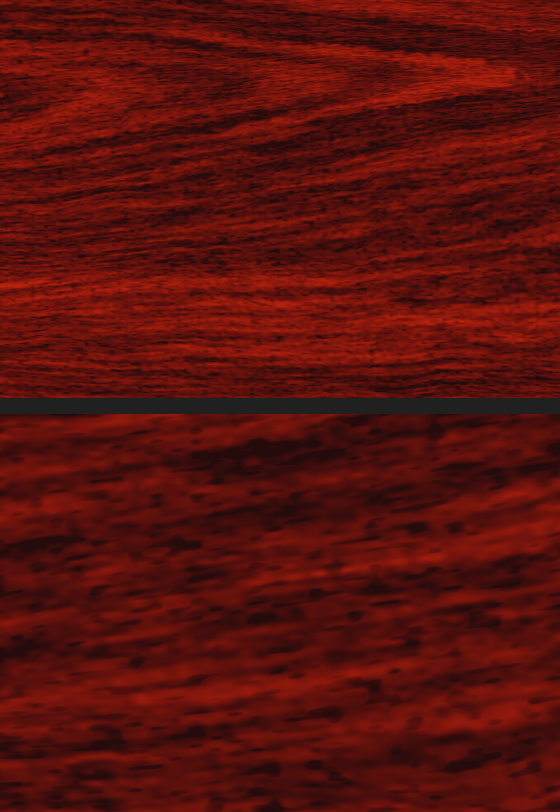
Top, the full canvas; bottom, a detail of the centre.
Reproduce this texture procedurally as a Shadertoy shader.

```glsl
// Polished red rosewood: nested arch grain at the upper left, long dark streaks below.

float hash(vec2 cell) {
    vec3 h = fract(vec3(cell.xyx) * 0.1031);
    h += dot(h, h.yzx + 33.33);
    return fract((h.x + h.y) * h.z);
}

// Value noise centred on zero
float noise(vec2 p) {
    vec2 cell = floor(p);
    vec2 f = fract(p);
    f = f * f * (3.0 - 2.0 * f);
    float low = mix(hash(cell), hash(cell + vec2(1, 0)), f.x);
    float high = mix(hash(cell + vec2(0, 1)), hash(cell + vec2(1, 1)), f.x);
    return mix(low, high, f.y) - 0.5;
}

// Soft round spot with separate radii
float spot(vec2 p, vec2 centre, vec2 radius) {
    vec2 q = (p - centre) / radius;
    return exp(-dot(q, q));
}

void mainImage(out vec4 fragColor, in vec2 fragCoord) {
    vec2 p = fragCoord / iResolution.y;

    // Grain runs level at the bottom and tilts towards the arches
    float tilt = p.x * smoothstep(0.0, 0.75, p.y);
    float offAxis = p.y - 0.76 - 0.07 * tilt;
    offAxis += 0.022 * noise(p * vec2(2.5, 4.0)) + 0.012 * noise(p * vec2(7.0, 14.0) + 31.0);
    float arches = exp(-offAxis * offAxis / 0.026);
    float taper = tilt * mix(0.085, 0.14, smoothstep(-0.1, 0.1, offAxis));

    // Growth rings: arches that open to the left, with ragged edges
    float ring = sqrt(offAxis * offAxis + 0.0036) + taper;
    vec2 ragged = vec2(p.x * 55.0 + p.y * 30.0, p.y * 100.0 - p.x * 16.0);
    ring += (0.004 + 0.008 * arches) * noise(ragged);

    // Fibres follow the rings without closing at the tips
    float side = offAxis / sqrt(offAxis * offAxis + 0.0225);
    float fibre = offAxis + side * taper;
    float along = p.x + 0.8 * p.y;

    // Streaks from broad to fine
    float red = 0.405;
    red += 0.13 * noise(vec2(along * 0.8, ring * 13.0));
    red += 0.21 * noise(vec2(along * 1.2 + 7.0, ring * 36.0 + 3.0));
    red += (0.22 + 0.10 * arches) * noise(vec2(along * 1.8 + 19.0, ring * 78.0));
    red += 0.19 * noise(vec2(along * 5.0 + 41.0, ring * 145.0));
    red += 0.20 * noise(vec2(p.x * 20.0, fibre * 200.0 + 11.0));
    red += 0.15 * noise(vec2(p.x * 85.0 + p.y * 40.0, fibre * 230.0 + 57.0));

    // Bright seam, dark arch hearts, dim right side and a small knot
    float seam = (ring - 0.474) / 0.010;
    red += 0.12 * exp(-seam * seam);
    red -= 0.13 * spot(p, vec2(0.03, 0.76), vec2(0.11, 0.045));
    red -= 0.13 * spot(p, vec2(0.96, 0.83), vec2(0.06, 0.05));
    red -= 0.04 * spot(p, vec2(1.3, 0.52), vec2(0.5, 0.18));
    red -= 0.12 * spot(p, vec2(1.04, 0.245), vec2(0.045, 0.018));

    // Short dark pores
    float pore = noise(vec2(p.x * 60.0 + 73.0, fibre * 240.0 + 29.0));
    red -= 0.13 * smoothstep(0.12, 0.42, pore);

    // Deep maroon through to scarlet
    red = clamp(red, 0.15, 0.72);
    fragColor = vec4(red, 0.04 + 0.18 * red * red, 0.046, 1.0);
}
```
